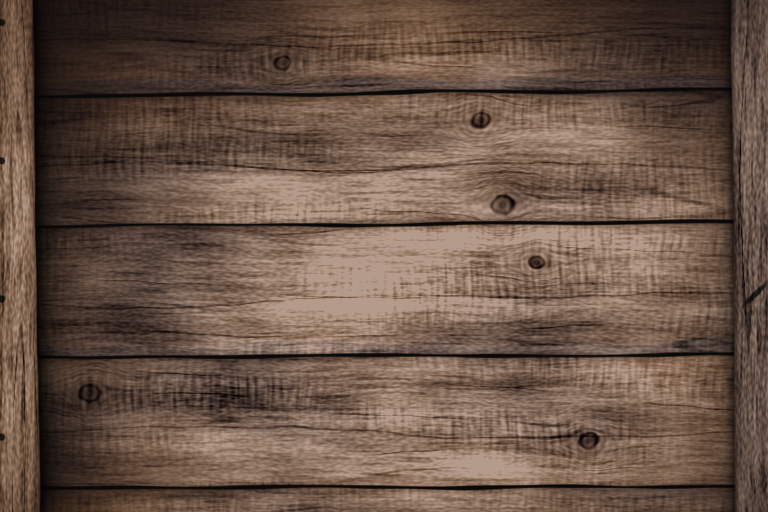
Give the GLSL for this texture, as a Shadertoy shader.

```glsl
const float PITCH = 0.2565;      // board height
const float FIRST_SEAM = 0.049;  // height of the lowest gap
const vec3 DARK_WOOD = vec3(0.085, 0.05, 0.05);
const vec3 PALE_WOOD = vec3(0.68, 0.58, 0.52);

vec2 gradientAt(vec2 cell) {
    float h = fract(sin(dot(cell, vec2(127.1, 311.7))) * 43758.55);
    return vec2(cos(h * 6.2832), sin(h * 6.2832));
}

float noise(vec2 p) {
    vec2 i = floor(p), f = p - i, u = f * f * f * (f * (f * 6.0 - 15.0) + 10.0);
    float a = dot(gradientAt(i), f);
    float b = dot(gradientAt(i + vec2(1, 0)), f - vec2(1, 0));
    float c = dot(gradientAt(i + vec2(0, 1)), f - vec2(0, 1));
    float d = dot(gradientAt(i + vec2(1, 1)), f - vec2(1, 1));
    return mix(mix(a, b, u.x), mix(c, d, u.x), u.y);
}

// Fibres and dark pores run along q.x
float grain(vec2 q, float seed) {
    q.y += 0.012 * noise(q * vec2(3.0, 5.0) + seed);
    float pores = smoothstep(0.12, 0.4, noise(q * vec2(11.0, 120.0) - seed));
    return 0.28 * noise(q * vec2(1.6, 24.0) + seed)
         + 0.20 * noise(q * vec2(4.0, 80.0) + seed)
         + 0.24 * noise(q * vec2(13.0, 170.0) + seed)
         + 0.30 * noise(q * vec2(80.0, 230.0) + seed) - 0.2 * pores + 0.03;
}

// Thin broken splits along q.x
float cracks(vec2 q, float seed) {
    q.y += 0.004 * noise(q * vec2(14.0, 6.0) + seed);
    float ridge = abs(noise(q * vec2(1.1, 14.0) + seed + 5.3));
    float broken = smoothstep(-0.1, 0.15, noise(q * vec2(4.0, 9.0) + seed));
    return broken * (1.0 - smoothstep(0.005, 0.03, ridge));
}

// One long split wandering across a board
float longSplit(vec2 p, float height, float seed) {
    float path = 0.035 * noise(vec2(p.x * 1.7, seed)) + 0.004 * noise(vec2(p.x * 16.0, seed));
    float width = 0.0022 + 0.0025 * noise(vec2(p.x * 6.0, seed + 0.5));
    return 1.0 - smoothstep(0.0, max(width, 0.0008) * 1.6, abs(height - 0.43 * PITCH - path));
}

// Evenly spaced cross-cut ticks left by the saw, in bands
float sawMarks(vec2 p, float seed) {
    float x = p.x + 0.012 * noise(p * vec2(5.0, 9.0) + seed);
    float bands = smoothstep(-0.35, 0.3, noise(p * vec2(1.6, 13.0) + seed));
    float comb = pow(0.5 + 0.5 * sin(x * 370.0), 3.0) - 0.3;
    float strength = 0.5 + 1.6 * noise(vec2(x * 28.0, p.y * 24.0 + seed));
    return bands * (0.35 * noise(vec2(x * 125.0, p.y * 24.0 + seed)) - 0.2 * comb * strength);
}

// Bends the fibres around a knot and adds its dark rim and rings
void addKnot(vec2 p, vec2 centre, float radius, inout vec2 fibre, inout float stain) {
    vec2 d = (p - centre) * vec2(0.85, 1.0);
    float r = length(d) / radius + 0.3 * noise(p * 50.0);
    fibre.y -= 0.85 * d.y * exp(-0.13 * r * r);
    float rim = (r - 1.0) * 5.0;
    stain += 0.45 * exp(-rim * rim) + 0.3 * (1.0 - smoothstep(0.7, 1.1, r));
    stain += 0.1 * sin(r * 8.0) * exp(-0.6 * r) + 0.15 * exp(-0.15 * r * r);
}

vec3 woodColour(float tone, float warmth) {
    float t = clamp(tone, -0.05, 1.05);
    return mix(DARK_WOOD, PALE_WOOD, t) + vec3(0.015, -0.01, -0.04) * warmth * 4.0 * t * (1.05 - t);
}

vec3 boards(vec2 p, float pixel) {
    // Gaps tilt and wander slightly
    float y = p.y - 0.012 * (p.x - 0.75) * p.y + 0.006 * noise(p * vec2(4.0, 2.5));
    float b = (y - FIRST_SEAM) / PITCH, row = floor(b) + 1.0;
    float seed = row * 17.37 + 3.1;
    float above = fract(b) * PITCH, below = PITCH - above;
    vec2 fibre = p;
    float stain = 0.0;
    for (int i = 0; i < 6; i++) {
        float k = float(i), slot = 1.0 + 0.67 * k;
        float lift = 0.28 * mod(k + 1.0, 2.0) * min(k, 1.0);
        float height = floor(slot) - 0.65 + 0.65 * fract(slot) - 0.07 * k + lift;
        float x = 0.65 + 0.5 * cos(3.46 * k * k) + 0.9 * lift - 0.15 * step(2.5, k);
        addKnot(p, vec2(x, FIRST_SEAM + PITCH * height), 0.015 + 0.003 * sin(k * 2.4), fibre, stain);
    }
    // Broad stains, fibres, saw marks and splits
    float blotch = noise(p * vec2(2.3, 5.0) + seed);
    float streak = noise(p * vec2(1.3, 13.0) - seed);
    float tone = 0.83 + 0.55 * blotch + 0.38 * streak - stain;
    tone += 0.3 * noise(p * vec2(7.0, 11.0) + seed);
    tone += grain(fibre, seed) + sawMarks(p, seed);
    tone -= 0.35 * cracks(fibre, seed) + 0.35 * longSplit(p, above, seed);
    // Weathered lip along the lower edge of every other board
    float lipEdge = above - 0.026 + 0.02 * noise(p * vec2(5.0, 2.0));
    float lip = mod(row + 1.0, 2.0) * (1.0 - smoothstep(-0.002, 0.002, lipEdge));
    tone -= 0.14 * lip;
    // Light falls off toward the borders
    vec2 away = (p - vec2(0.82, 0.38)) * vec2(0.85, 1.0);
    tone *= 1.0 - 0.85 * smoothstep(0.0, 0.62, dot(away, away));
    // Contact shadow, then the open gap
    tone *= 1.0 - 0.5 * exp(-below / 0.013) - 0.3 * exp(-above / 0.009);
    float gapWidth = 0.0032 + 0.003 * noise(vec2(p.x * 7.0, floor(b + 0.5) * 3.3));
    float gap = 1.0 - smoothstep(gapWidth - pixel, gapWidth + pixel, min(above, below));
    float warmth = max(0.9 + 1.2 * blotch - lip, 0.0);
    return mix(woodColour(tone, warmth), vec3(0.04, 0.035, 0.035), gap);
}

vec3 post(vec2 p, float edge, float base, float warmth, float seed) {
    float tone = base + 1.2 * grain(p.yx, seed) - 0.35 * cracks(p.yx * vec2(1.0, 1.5), seed);
    tone += 0.35 * noise(p * vec2(9.0, 2.5) + seed);
    tone *= (1.0 - 0.65 * exp(-edge / 0.009)) * (1.0 - 1.1 * (p.y - 0.45) * (p.y - 0.45));
    return woodColour(tone, warmth);
}

void mainImage(out vec4 fragColor, in vec2 fragCoord) {
    vec2 p = fragCoord / iResolution.xy * vec2(1.5, 1.0);
    float pixel = 1.0 / iResolution.y, wobble = 0.003 * noise(vec2(p.y * 9.0, 2.5));
    float left = mix(0.078, 0.064, p.y) + wobble - p.x;
    float right = p.x - mix(1.436, 1.428, p.y) + wobble;
    // Boards lie in the shade of both posts
    vec3 colour = boards(p, pixel) * (1.0 - 0.9 * exp(min(left, 0.0) / 0.03));
    colour *= 1.0 - 0.65 * exp(min(right, 0.0) / 0.012);
    // Left post with evenly spaced nails, right post with a slanted split
    vec3 leftPost = post(p, max(left, 0.0), 0.72, 1.3, 41.7);
    float nailY = (fract((p.y - 0.146) / 0.27 + 0.5) - 0.5) * 0.27;
    leftPost *= mix(0.25, 1.0, smoothstep(0.005, 0.009, length(vec2(p.x - 0.003, nailY))));
    vec3 rightPost = post(p, max(right, 0.0), 0.56, 0.2, 73.2);
    vec2 s = p - vec2(1.475, 0.425);
    float split = length(vec2(s.x - s.y, (s.y + s.x) * 0.17));
    rightPost *= mix(0.25, 1.0, smoothstep(0.004, 0.011, split));
    colour = mix(colour, leftPost, smoothstep(-pixel, pixel, left));
    colour = mix(colour, rightPost, smoothstep(-pixel, pixel, right));
    fragColor = vec4(clamp(colour, 0.0, 1.0), 1.0);
}
```
